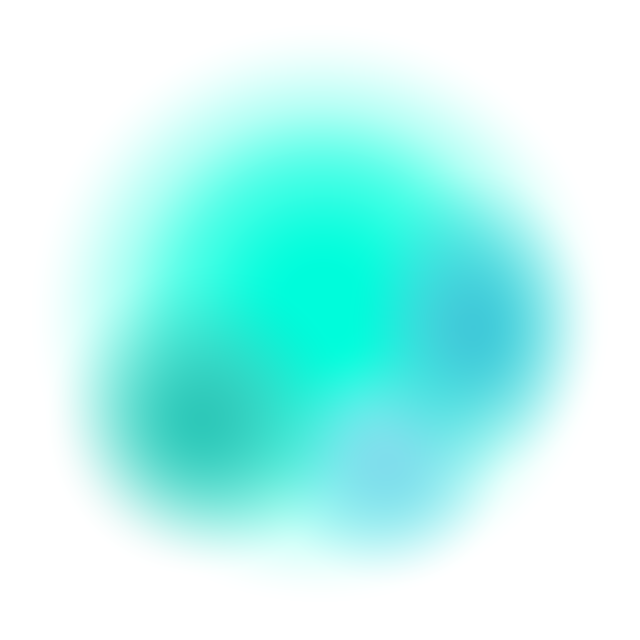
This background is drawn by a WebGL 2 fragment shader. Its source:

```glsl
#version 300 es
precision highp float;
// Soft blurred orb of mint, aqua, teal and sky blue glows on white.

uniform vec2 u_resolution;
out vec4 fragColor;

const vec3 WHITE = vec3(1.0);
const vec3 MINT  = vec3(0.46, 1.0, 0.925);
const vec3 AQUA  = vec3(0.0, 0.99, 0.86);
const vec3 TEAL  = vec3(0.18, 0.785, 0.725);
const vec3 BLUE  = vec3(0.25, 0.79, 0.85);
const vec3 SKY   = vec3(0.5, 0.87, 0.925);

// Elliptical glow: full inside the core fraction, fading to zero at the radii.
float glow(vec2 p, vec2 center, vec2 radii, float core) {
  return 1.0 - smoothstep(core, 1.0, length((p - center) / radii));
}

// Lays one coloured glow over the colour below it.
vec3 addGlow(vec3 base, vec3 tint, vec2 p, vec2 center, vec2 radii, float core) {
  return mix(base, tint, glow(p, center, radii, core));
}

void main() {
  // Centred square units, with the origin at the lower left.
  float side = min(u_resolution.x, u_resolution.y);
  vec2 p = (gl_FragCoord.xy - 0.5 * u_resolution) / side + 0.5;

  // Body of the orb and its bright heart.
  vec3 color = addGlow(WHITE, MINT, p, vec2(0.5, 0.51), vec2(0.46), 0.43);
  color = addGlow(color, AQUA, p, vec2(0.505, 0.525), vec2(0.318), 0.15);

  // Cooler glows around the lower rim.
  color = addGlow(color, SKY, p, vec2(0.605, 0.275), vec2(0.2), 0.0);
  color = addGlow(color, TEAL, p, vec2(0.315, 0.345), vec2(0.25), 0.0);
  color = addGlow(color, BLUE, p, vec2(0.74, 0.488), vec2(0.205, 0.26), 0.0);

  fragColor = vec4(color, 1.0);
}
```
